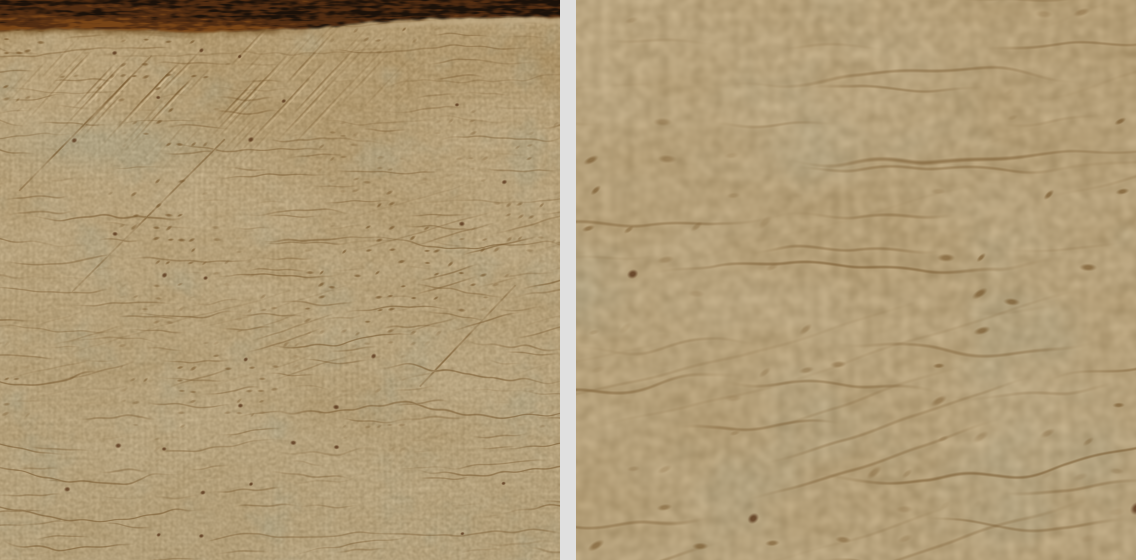
Left: the whole. Right: its middle third, enlarged.
Give the GLSL for this texture, as a Shadertoy shader.

```glsl
// Aged cream paint on canvas beneath a dark, rust-streaked strip along the top.
// Gradient noise tints the ground; warped rows draw cracks and slanted brush
// scratches, and jittered cells scatter brown flecks.

const vec3 CREAM = vec3(0.735, 0.65, 0.5);
const vec3 OCHRE = vec3(0.655, 0.55, 0.375);
const vec3 COOL = vec3(0.675, 0.635, 0.515);
const vec3 UMBER = vec3(0.44, 0.31, 0.14);
const vec3 RUST = vec3(0.47, 0.27, 0.09);
const vec3 BROWN = vec3(0.32, 0.175, 0.07);
const vec3 BLACK = vec3(0.105, 0.065, 0.035);
const float TAU = 6.28318;

float hash(vec2 p) {
    return fract(sin(dot(p, vec2(127.1, 311.7))) * 43758.5);
}

vec2 rotate(vec2 p, float angle) {
    float c = cos(angle), s = sin(angle);
    return vec2(c * p.x + s * p.y, c * p.y - s * p.x);
}

float corner(vec2 cell, vec2 offset) {
    return rotate(offset, TAU * hash(cell)).x;
}

float noise(vec2 p) {
    vec2 i = floor(p), f = fract(p), e = vec2(1.0, 0.0);
    vec2 u = f * f * (3.0 - 2.0 * f);
    float low = mix(corner(i, f), corner(i + e, f - e), u.x);
    float high = mix(corner(i + e.yx, f - e.yx), corner(i + e.xx, f - e.xx), u.x);
    return mix(low, high, u.y);
}

float fbm(vec2 p) {
    float sum = 0.0, gain = 0.6;
    for (int i = 0; i < 4; i++) {
        sum += gain * noise(p);
        p = rotate(p, 0.15) * 2.03 + 17.3;
        gain *= 0.55;
    }
    return sum;
}

float spot(vec2 p, vec2 centre, vec2 radius) {
    vec2 q = (p - centre) / radius;
    return exp(-dot(q, q));
}

float softLine(float dist, float width, float pixel) {
    return 1.0 - smoothstep(0.0, width + pixel, dist);
}

float scratch(vec2 p, vec2 a, vec2 b, float pixel) {
    p += 0.002 * noise(p * 30.0);
    float t = clamp(dot(p - a, b - a) / dot(b - a, b - a), 0.0, 1.0);
    float shown = clamp(0.65 + noise(vec2(t * 9.0, a.x * 50.0)), 0.0, 1.0);
    return shown * softLine(length(p - mix(a, b, t)), 0.0012, pixel);
}

// Broken lines along x, one per row, bent by the wobble amount
float strokes(vec2 p, float rows, float wobble, float breaks, float seed, float pixel) {
    p.y += wobble * (noise(p * vec2(5.0, 4.0) + seed) + 0.25 * noise(p * vec2(24.0, 12.0) + seed));
    float row = floor(p.y * rows);
    float centre = mix(0.35, 0.65, hash(vec2(row, seed)));
    float dist = abs(fract(p.y * rows) - centre) / rows;
    float shown = noise(vec2(p.x * breaks + 9.0 * hash(vec2(seed, row)), row * 7.37 + seed));
    return smoothstep(-0.02, 0.3, shown) * softLine(dist, 0.001, pixel);
}

// One jittered, tilted fleck in a share of the cells
float flecks(vec2 p, float cells, float share, float size, float squash, float pixel) {
    vec2 id = floor(p * cells), f = fract(p * cells) - 0.5;
    f -= 0.3 * (vec2(hash(id + 3.1), hash(id + 8.7)) - 0.5);
    f = rotate(f, 0.9 * hash(id + 5.3) - 0.1) * vec2(squash, 1.0);
    float radius = size * mix(0.5, 1.0, hash(id + 1.9));
    return step(1.0 - share, hash(id)) * (1.0 - smoothstep(radius * 0.3, radius + pixel * cells, length(f)));
}

vec3 ground(vec2 p, float depth) {
    // Broad stains and cool patches
    float stain = 0.22 + 0.55 * fbm(p * vec2(4.0, 7.0)) + 0.4 * fbm(p * vec2(16.0, 34.0));
    stain += 0.55 * spot(p, vec2(1.0, 0.9), vec2(0.3, 0.08)) + 0.3 * spot(p, vec2(0.55, 0.83), vec2(0.3, 0.12));
    stain += 0.6 * exp(-depth / 0.018) * (1.0 - smoothstep(0.5, 0.8, p.x));
    float cool = 0.7 * spot(p, vec2(0.2, 0.74), vec2(0.16, 0.04)) + 0.25 * (1.0 - p.y);
    cool += 0.5 * smoothstep(0.0, 0.5, fbm(p * 9.0 + 40.0));
    vec3 color = mix(mix(CREAM, OCHRE, clamp(stain, 0.0, 1.0)), COOL, min(cool, 0.75));
    // Thread weave and fine grain
    float weave = sin(TAU * (p.x * 100.0 + 0.6 * noise(p * 12.0)));
    weave += 0.6 * sin(TAU * (p.y * 105.0 + 0.6 * noise(p * 11.0 + 7.0)));
    color += 0.01 * weave * (0.6 + noise(p * 8.0 + 4.0));
    return color + 0.055 * noise(p * vec2(95.0, 130.0)) + 0.045 * noise(p * 190.0);
}

vec3 addMarks(vec3 color, vec2 p, float pixel) {
    // Slanted ridges with a lit side
    vec2 steep = rotate(p, 0.82);
    float hatch = spot(p, vec2(0.27, 0.86), vec2(0.17, 0.08)) + 0.6 * spot(p, vec2(0.52, 0.85), vec2(0.16, 0.1));
    float brushed = spot(p, vec2(0.92, 0.5), vec2(0.24, 0.13)) + 0.8 * spot(p, vec2(0.36, 0.37), vec2(0.28, 0.07));
    color += 0.1 * hatch * strokes(steep + vec2(0.0, 0.004), 85.0, 0.004, 6.0, 2.0, pixel);
    color = mix(color, UMBER, 0.65 * hatch * strokes(steep, 85.0, 0.004, 6.0, 2.0, pixel));
    color = mix(color, UMBER, 0.6 * brushed * strokes(rotate(p, 0.27), 48.0, 0.012, 6.0, 5.0, pixel));
    // Lone scratches, cracks and flecks
    float lone = scratch(p, vec2(0.035, 0.66), vec2(0.27, 0.9), pixel);
    lone += scratch(p, vec2(0.13, 0.48), vec2(0.4, 0.75), pixel) + scratch(p, vec2(0.75, 0.31), vec2(0.92, 0.49), pixel);
    float crack = strokes(p, 17.0, 0.035, 4.0, 11.0, pixel) * (1.0 - 0.6 * smoothstep(0.65, 0.85, p.y));
    crack = max(crack, 0.7 * strokes(p, 38.0, 0.028, 9.0, 23.0, pixel));
    color = mix(color, UMBER, max(0.6 * min(lone, 1.0), 0.5 * crack));
    float dense = smoothstep(-0.15, 0.3, noise(p * 5.0 + 3.0)) * smoothstep(0.1, 0.4, p.y);
    color = mix(color, UMBER, 0.6 * dense * flecks(p, 48.0, 0.3, 0.11, 0.45, pixel));
    return mix(color, BROWN, 0.75 * flecks(p + 0.37, 13.0, 0.14, 0.05, 0.8, pixel));
}

vec3 strip(vec2 p, float depth) {
    float warmth = 0.28 + 0.9 * fbm(p * vec2(9.0, 110.0)) + 0.45 * noise(p * vec2(60.0, 190.0));
    warmth += (1.0 - smoothstep(0.3, 0.7, p.x)) * (0.15 + 0.5 * smoothstep(-0.03, -0.005, depth));
    return mix(mix(BLACK, BROWN, smoothstep(0.05, 0.6, warmth)), RUST, smoothstep(0.6, 1.05, warmth));
}

void mainImage(out vec4 fragColor, in vec2 fragCoord) {
    vec2 p = fragCoord / iResolution.xy;
    float pixel = 1.0 / iResolution.y, right = smoothstep(0.4, 0.8, p.x);
    // Ragged strip edge, rising to the right
    float edge = 0.945 + 0.022 * right + 0.007 * noise(vec2(p.x * 9.0, 2.5)) + 0.004 * noise(vec2(p.x * 45.0, 6.5));
    float depth = edge - p.y;
    vec3 color = addMarks(ground(p, max(depth, 0.0)), p, pixel);
    // Brown fringe at left, pale lip at right
    float fringe = (1.0 - smoothstep(0.0, 0.014, depth)) * (0.5 + noise(p * vec2(22.0, 70.0)));
    color = mix(color, UMBER, clamp(fringe, 0.0, 1.0) * (1.0 - 0.7 * right));
    color = mix(color, CREAM + 0.03, 0.65 * right * softLine(abs(depth - 0.007), 0.007, pixel));
    color = mix(strip(p, depth), color, smoothstep(-0.002 - pixel, 0.002 + pixel, depth));
    fragColor = vec4(clamp(color, 0.0, 1.0), 1.0);
}
```
